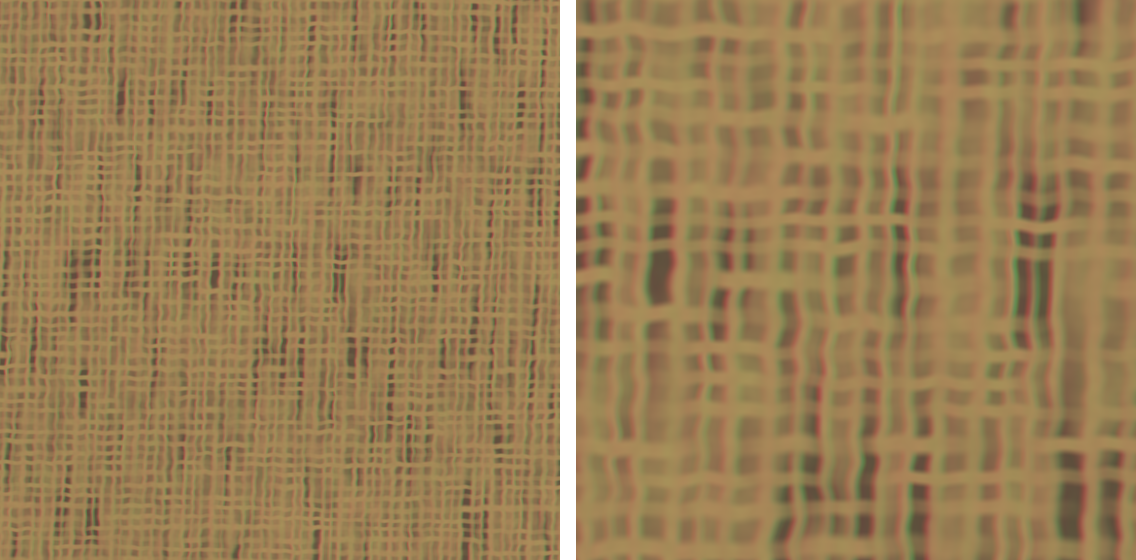
Left: the whole. Right: its middle third, enlarged.
This texture is drawn by a Shadertoy shader. Its source:

```glsl
vec2 gradientAt(vec2 cell) {
    vec3 h = fract(cell.xyx * vec3(0.1031, 0.1030, 0.0973));
    h += dot(h, h.yzx + 33.33);
    float angle = 6.2832 * fract((h.x + h.y) * h.z);
    return vec2(cos(angle), sin(angle));
}

float gradientNoise(vec2 p) {
    vec2 i = floor(p), f = fract(p);
    vec2 w = f * f * f * (f * (f * 6.0 - 15.0) + 10.0);
    vec2 e = vec2(0.0, 1.0);
    float low = mix(dot(gradientAt(i), f), dot(gradientAt(i + e.yx), f - e.yx), w.x);
    float high = mix(dot(gradientAt(i + e), f - e), dot(gradientAt(i + 1.0), f - 1.0), w.x);
    return mix(low, high, w.y);
}

// Darkness of the slots left open between warp and weft threads
float slotShade(vec2 p) {
    // Leaning, slightly uneven thread grid
    vec2 t = vec2(p.x - 0.037 * p.y, p.y + 0.006 * p.x) * vec2(56.0, 52.0);
    t += 0.22 * vec2(gradientNoise(p * vec2(20.0, 60.0)), gradientNoise(p * vec2(50.0, 16.0) + 40.0));
    t += 0.6 * vec2(gradientNoise(t * vec2(0.43, 0.03) + 7.0), gradientNoise(t * vec2(0.04, 0.43) + 90.0));

    vec2 thread = floor(t + 0.5);
    vec2 cover = 1.0 - smoothstep(vec2(0.08), vec2(0.33, 0.36), abs(t - thread));

    // Threads sink below the surface in places
    float warp = 0.85 + 0.7 * gradientNoise(vec2(thread.x * 7.37, t.y * 0.2));
    float weft = 0.72 + 1.5 * gradientNoise(vec2(t.x * 0.33, thread.y * 7.37) + 60.0);
    vec2 open = 1.0 - cover * clamp(vec2(warp, weft), 0.0, 1.0);

    // Dark streaks along the warp, varied from slot to slot
    float streak = gradientNoise(t * vec2(0.87, 0.13) + 21.0);
    float cells = gradientNoise(t * vec2(0.71, 0.43) + 130.0);
    float depth = 0.41 + 0.4 * streak + 0.4 * cells + 0.5 * smoothstep(0.12, 0.45, streak);
    return open.x * open.y * clamp(depth, 0.2, 0.95);
}

void mainImage(out vec4 fragColor, in vec2 fragCoord) {
    vec2 p = fragCoord / iResolution.y;

    // Colour fringes: green on the left of each slot, red on the right
    vec2 fringe = vec2(0.0013, 0.0);
    vec3 shade = vec3(slotShade(p + fringe), slotShade(p - fringe), slotShade(p - 0.3 * fringe));

    vec3 straw = vec3(0.658, 0.541, 0.347);
    vec3 shadow = vec3(0.365, 0.297, 0.236);
    vec3 color = mix(straw, shadow, shade);

    // Olive to rust threads, soft lighting and faint mottling
    float dye = gradientNoise(vec2(p.x - 0.037 * p.y, p.y) * vec2(95.0, 17.0) + 11.0);
    color += vec3(0.03, -0.038, 0.004) * dye;
    color *= 1.0 + 0.04 * gradientNoise(p * 2.3 + 5.0) + 0.03 * gradientNoise(p * 120.0);
    fragColor = vec4(color, 1.0);
}
```
